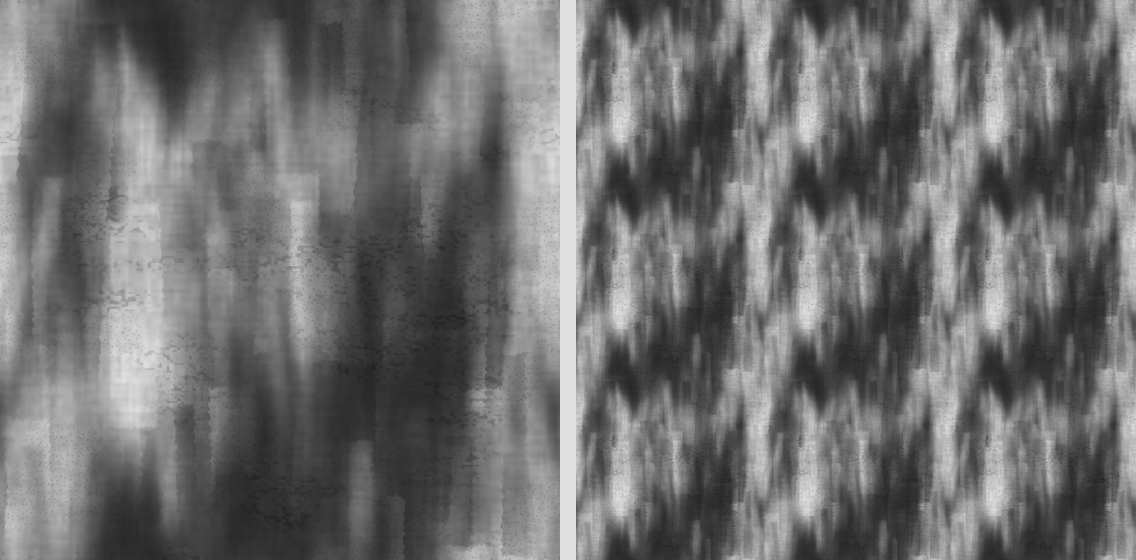
Left: one tile. Right: repeated 3 by 3.
Give the GLSL for this texture, as a WebGL 2 fragment shader.

```glsl
#version 300 es
precision highp float;
// Grey weathered paint: blurred vertical smudges, ragged brush strokes and worn canvas grain.

uniform vec2 u_resolution;
out vec4 fragColor;

const float MEDIAN_GREY = 0.35;
const float CONTRAST = 0.5;
const float TONE_LIMIT = 1.8;

vec3 hash3(vec2 cell, float seed) {
    vec3 q = cell.xyx + vec3(11.3, 57.7, 83.1) + seed * vec3(17.0, 31.0, 47.0);
    q = fract(q * vec3(0.1031, 0.1030, 0.0973));
    q += dot(q, q.yxz + 33.33);
    return fract((q.xxy + q.yzz) * q.zyx);
}

// Smooth signed noise that wraps after a whole number of cells.
float wrapNoise(vec2 uv, vec2 cells, float seed) {
    vec2 p = uv * cells;
    vec2 i = floor(p);
    vec2 f = p - i;
    f = f * f * (3.0 - 2.0 * f);
    float a = hash3(mod(i, cells), seed).x;
    float b = hash3(mod(i + vec2(1.0, 0.0), cells), seed).x;
    float c = hash3(mod(i + vec2(0.0, 1.0), cells), seed).x;
    float d = hash3(mod(i + 1.0, cells), seed).x;
    return 2.0 * mix(mix(a, b, f.x), mix(c, d, f.x), f.y) - 1.0;
}

// Wrapping cellular noise: distance to the nearest scattered point, in cells.
float cellular(vec2 uv, vec2 cells, float seed) {
    vec2 p = uv * cells;
    vec2 i = floor(p);
    float nearest = 2.0;
    for (int y = -1; y <= 1; y++) {
        for (int x = -1; x <= 1; x++) {
            vec2 cell = i + vec2(x, y);
            vec2 point = cell + hash3(mod(cell, cells), seed).xy;
            nearest = min(nearest, distance(p, point));
        }
    }
    return nearest;
}

// Soft vertical clouds, from broad smudges down to thin streaks.
float smudges(vec2 uv) {
    float sum = 1.2 * wrapNoise(uv, vec2(5.0, 2.0), 1.0);
    sum += 1.35 * wrapNoise(uv, vec2(9.0, 4.0), 2.0);
    sum += 0.8 * wrapNoise(uv, vec2(17.0, 6.0), 3.0);
    sum += 0.35 * wrapNoise(uv, vec2(41.0, 7.0), 4.0);
    return sum + 0.2 * wrapNoise(uv, vec2(34.0, 19.0), 5.0);
}

// One layer of upright strokes, each crisp at one end and fading toward the other.
float strokes(vec2 uv, vec2 cells, float seed) {
    vec2 i = floor(uv * cells);
    float sum = 0.0;
    for (int y = -1; y <= 1; y++) {
        for (int x = -1; x <= 1; x++) {
            vec2 cell = i + vec2(x, y);
            vec3 place = hash3(mod(cell, cells), seed);
            vec3 look = hash3(mod(cell, cells), seed + 7.0);
            vec3 soft = hash3(mod(cell, cells), seed + 13.0);
            vec2 center = (cell + 0.25 + 0.5 * place.xy) / cells;
            vec2 halfSize = mix(vec2(0.3, 0.4), vec2(0.55, 0.65), vec2(place.z, look.z)) / cells;
            vec2 offset = uv - center;
            offset.x += (soft.z - 0.5) * 0.16 * offset.y;
            vec2 facing = vec2(look.y < 0.5 ? -1.0 : 1.0, soft.z < 0.4 ? -1.0 : 1.0);
            vec2 along = offset * facing / halfSize * 0.5 + 0.5;
            vec2 inside = halfSize - abs(offset);
            vec2 blur = 0.004 + vec2(0.02, 0.07) * soft.xy * soft.xy;
            vec2 mask = smoothstep(vec2(0.0), blur, inside);
            float fade = smoothstep(0.0, 1.0, along.y) * smoothstep(-0.1, 0.8, along.x);
            sum += (2.0 * look.x - 1.0) * mask.x * mask.y * fade;
        }
    }
    return sum;
}

// Ragged displacement that frays the stroke edges.
vec2 fray(vec2 uv) {
    vec2 coarse = vec2(wrapNoise(uv, vec2(14.0, 9.0), 21.0), wrapNoise(uv, vec2(24.0, 11.0), 22.0));
    vec2 fine = vec2(wrapNoise(uv, vec2(190.0, 170.0), 23.0), wrapNoise(uv, vec2(200.0, 160.0), 24.0));
    return 0.005 * coarse + 0.0035 * fine;
}

// Worn weave: dry horizontal dabs in patches, faint threads and scattered pores.
float wornGrain(vec2 uv) {
    float patchMask = smoothstep(0.0, 0.8, wrapNoise(uv, vec2(6.0, 9.0), 31.0)
        + 0.6 * wrapNoise(uv, vec2(9.0, 40.0), 32.0));
    float dabs = wrapNoise(uv, vec2(150.0, 220.0), 33.0) + 0.5 * wrapNoise(uv, vec2(60.0, 95.0), 39.0);
    float threads = wrapNoise(uv, vec2(150.0, 17.0), 34.0) + wrapNoise(uv, vec2(19.0, 150.0), 35.0);
    float poreMask = smoothstep(-0.1, 0.7, wrapNoise(uv, vec2(13.0, 10.0), 36.0));
    float pores = 1.0 - smoothstep(0.08, 0.25, cellular(uv, vec2(110.0), 37.0));
    float mottle = wrapNoise(uv, vec2(95.0, 75.0), 38.0);
    return 0.07 * threads + 0.08 * mottle
        - 0.4 * patchMask * smoothstep(0.0, 0.9, dabs) - 0.25 * poreMask * pores;
}

void main() {
    vec2 uv = gl_FragCoord.xy / u_resolution;

    // Gentle bending keeps the smudges off a regular grid.
    vec2 bend = vec2(0.012 * wrapNoise(uv, vec2(5.0, 7.0), 11.0),
                     0.1 * wrapNoise(uv, vec2(9.0, 2.0), 12.0));
    float tone = smudges(uv + bend);

    // Overlapping strokes of several widths.
    vec2 frayed = uv + fray(uv);
    tone += 0.9 * strokes(frayed, vec2(6.0, 3.0), 41.0);
    tone += 0.8 * strokes(frayed, vec2(9.0, 4.0), 42.0);
    tone += 0.8 * strokes(frayed, vec2(16.0, 3.0), 43.0);

    tone = TONE_LIMIT * tanh(tone / TONE_LIMIT) + wornGrain(uv);
    fragColor = vec4(vec3(MEDIAN_GREY * exp(CONTRAST * tone)), 1.0);
}
```
